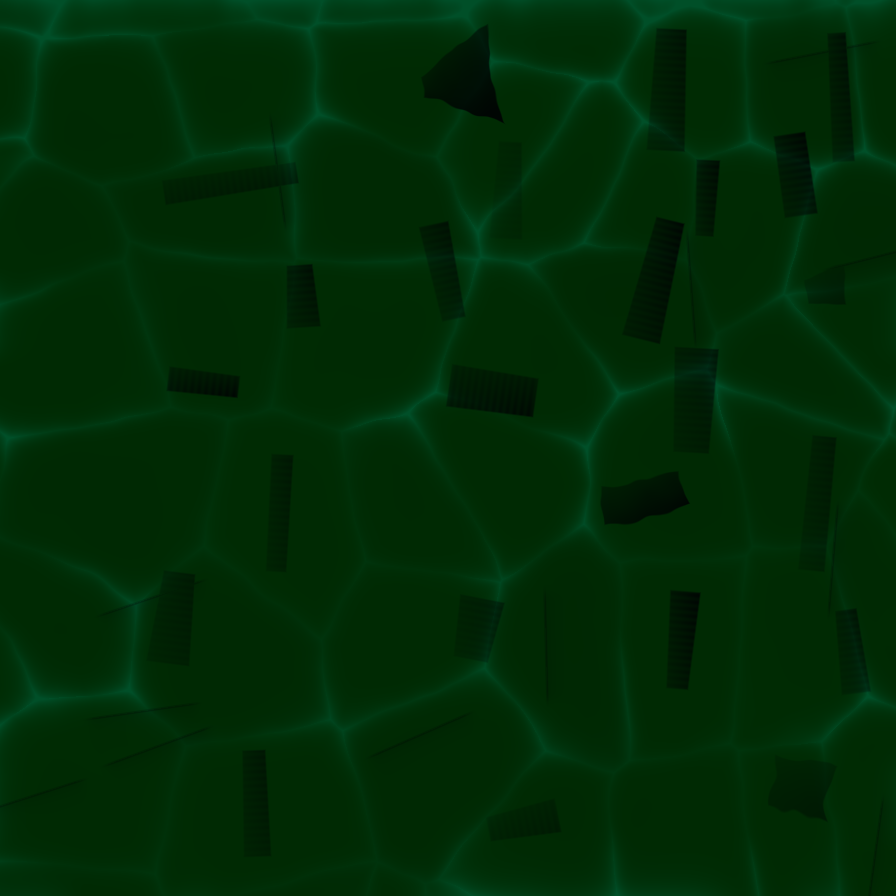
Write a Shadertoy shader that draws this texture.

```glsl
const vec3 BASE = vec3(0.0, 0.163, 0.010);
const vec3 GLOW = vec3(0.0, 0.325, 0.175);
const vec3 PIT = vec3(0.0, 0.022, 0.012);
const int PIT_COUNT = 24;
const int SCRATCH_COUNT = 12;

vec2 hash2(vec2 p) {
    vec3 q = fract(p.xyx * vec3(0.1031, 0.1030, 0.0973));
    q += dot(q, q.yzx + 33.33);
    return fract((q.xx + q.yz) * q.zy);
}

float noise(vec2 p) {
    vec2 i = floor(p), f = fract(p);
    f = f * f * (3.0 - 2.0 * f);
    float low = mix(hash2(i).x, hash2(i + vec2(1, 0)).x, f.x);
    float high = mix(hash2(i + vec2(0, 1)).x, hash2(i + vec2(1, 1)).x, f.x);
    return mix(low, high, f.y);
}

float fbm(vec2 p) {
    return 0.6 * noise(p) + 0.28 * noise(p * 2.1 + 7.3) + 0.12 * noise(p * 4.3 + 3.1);
}

vec2 cellPoint(vec2 cell) {
    return cell + 0.08 + 0.84 * hash2(cell + 19.0);
}

// Distances to the nearest two cell walls, then a random tone for the cell
vec3 plates(vec2 p) {
    vec2 home = floor(p), nearest = home, toNearest = vec2(9.0);
    for (int y = -1; y <= 1; y++)
    for (int x = -1; x <= 1; x++) {
        vec2 cell = home + vec2(x, y);
        vec2 d = cellPoint(cell) - p;
        if (dot(d, d) < dot(toNearest, toNearest)) { toNearest = d; nearest = cell; }
    }
    float first = 9.0, second = 9.0;
    for (int y = -2; y <= 2; y++)
    for (int x = -2; x <= 2; x++) {
        if (x == 0 && y == 0) continue;
        vec2 d = cellPoint(nearest + vec2(x, y)) - p;
        float wall = dot(0.5 * (toNearest + d), normalize(d - toNearest));
        second = min(second, max(first, wall));
        first = min(first, wall);
    }
    return vec3(first, second, hash2(nearest + 51.0).x);
}

vec2 rotate(vec2 p, float a) {
    float c = cos(a), s = sin(a);
    return vec2(c * p.x - s * p.y, s * p.x + c * p.y);
}

// Low-discrepancy scatter, denser toward the upper right
vec2 scatter(float id) {
    vec2 s = fract(vec2(0.31, 0.62) + id * vec2(0.7549, 0.5698));
    return vec2(pow(s.x, 0.6), mix(0.04, 0.98, pow(s.y, 0.75)));
}

// Ribbed, tapering recess; returns its darkness
float pit(vec2 uv, float id, float soft) {
    vec2 shape = hash2(vec2(id, 3.0)), look = hash2(vec2(id, 8.0));
    vec2 turn = hash2(vec2(id, 14.0));
    float quarter = step(0.66, turn.x) * 1.5708;
    vec2 q = rotate(uv - scatter(id), quarter + (turn.y - 0.5) * 0.5);
    float ragged = step(0.62, look.x);
    q += ragged * 0.035 * (vec2(fbm(uv * 17.0), fbm(uv * 17.0 + 40.0)) - 0.5);
    vec2 halfSize = vec2(mix(0.011, 0.023, shape.x), mix(0.030, 0.078, shape.y));
    halfSize *= mix(vec2(1.0), vec2(1.7, 0.65), ragged);
    float taper = 1.0 + (look.y - 0.5) * mix(0.4, 1.5, ragged) * q.y / halfSize.y;
    float width = halfSize.x * max(taper, 0.1);
    float d = max(abs(q.x) - width, abs(q.y) - halfSize.y);
    float mask = smoothstep(soft, -soft, d);
    float across = clamp(0.5 + 0.5 * q.x / width, 0.0, 1.0);
    float along = clamp(0.5 + 0.5 * q.y / halfSize.y, 0.0, 1.0);
    float shade = mix(0.55, 1.0, across) * mix(0.65, 1.0, along);
    float ribs = 1.0 - 0.2 * (0.5 + 0.5 * cos(q.y * 800.0)) * (1.0 - ragged);
    float depth = mix(0.25, 1.15, hash2(vec2(id, 27.0)).x);
    return mask * min(depth * shade, 1.0) * ribs;
}

// Faint hairline with a soft shadow on one side
float scratch(vec2 uv, float id) {
    vec2 r = hash2(vec2(id, 61.0)), t = hash2(vec2(id, 73.0));
    vec2 q = rotate(uv - r, floor(t.x * 2.0) * 1.3 + (t.y - 0.5) * 0.3);
    float span = smoothstep(0.07, 0.05, abs(q.y));
    float hairline = smoothstep(0.0022, 0.0006, abs(q.x));
    float shadow = step(0.0, q.x) * exp(-abs(q.x) / 0.012);
    return span * (0.22 * hairline + 0.14 * shadow);
}

// Light bleeding in from the canvas borders, strongest along the top
float borderGlow(vec2 uv) {
    float streaks = mix(0.45, 0.85, noise(vec2(uv.x * 38.0, uv.y * 5.0)));
    float top = streaks * exp(-(1.0 - uv.y) / 0.019);
    float sides = exp(-min(uv.x, 1.0 - uv.x) / 0.012) * smoothstep(0.35, 0.8, noise(uv.yy * 8.0 + 4.0));
    float bottom = exp(-uv.y / 0.016) * smoothstep(0.3, 0.85, noise(uv.xx * 7.0 + 9.0));
    return top + 0.4 * sides + 0.5 * bottom;
}

void mainImage(out vec4 fragColor, in vec2 fragCoord) {
    vec2 uv = fragCoord / iResolution.xy;
    float soft = max(0.0014, 0.7 / iResolution.y);

    // Plates shrink toward the upper right, with slightly bent walls
    vec2 bent = uv + 0.022 * (vec2(fbm(uv * 11.0), fbm(uv * 11.0 + 23.0)) - 0.5);
    vec3 plate = plates(bent * (vec2(4.8, 4.9) + vec2(1.7, 1.3) * bent));
    vec2 walls = plate.xy / 6.3;

    // Glowing seams that pool at the junctions
    float patches = smoothstep(0.25, 0.8, noise(uv * 9.0 + 5.0));
    float seam = mix(0.13, 0.40, patches) * exp(-walls.x / 0.0075);
    float pool = mix(0.12, 0.65, patches) * exp(-walls.y / 0.017 - walls.x / 0.022);
    float glow = seam + pool + borderGlow(uv);

    float dark = 0.0;
    for (int i = 0; i < PIT_COUNT; i++) dark = max(dark, pit(uv, float(i), soft));
    for (int i = 0; i < SCRATCH_COUNT; i++) dark = max(dark, scratch(uv, float(i)));

    vec3 color = BASE * (1.0 + 0.05 * (plate.z - 0.5) + 0.04 * (fbm(uv * 6.0) - 0.5));
    color = mix(color, GLOW, min(glow, 0.9));
    color = mix(color, PIT, dark);
    fragColor = vec4(color, 1.0);
}
```
